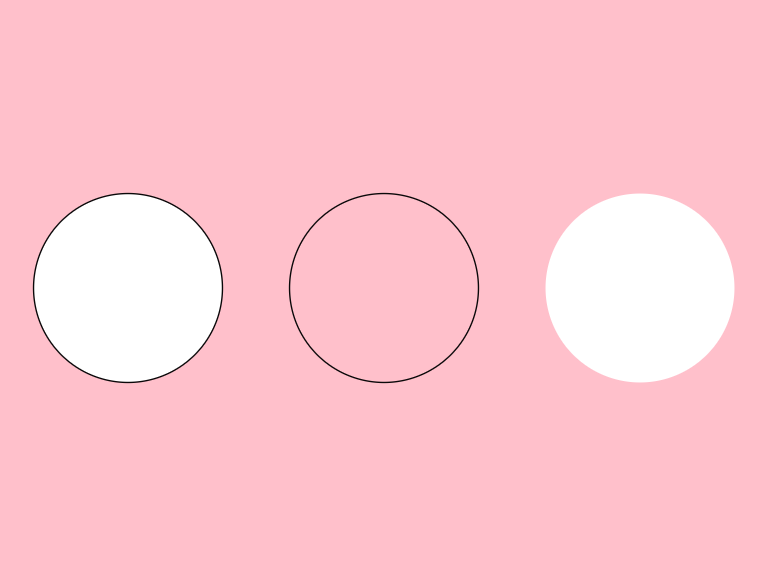
A WebGL 2 fragment shader for this background:

```glsl
#version 300 es
precision highp float;
// Three equal discs in a row on flat pink: filled with an outline,
// outline only, and filled only. Each is a circle distance function,
// blended in with an edge one pixel wide.

uniform vec2 u_resolution;
out vec4 outColor;

const vec3 PINK = vec3(1.0, 0.753, 0.796);
const vec3 WHITE = vec3(1.0);
const vec3 INK = vec3(0.04, 0.03, 0.035);

const float SPACING = 4.0 / 9.0;   // in canvas heights
const float RADIUS = 0.164;
const float LINE_WIDTH = 0.0024;

float circleDistance(vec2 p, vec2 center, float radius) {
    return length(p - center) - radius;
}

// Coverage of the region where the distance is negative
float coverage(float distance, float pixel) {
    return clamp(0.5 - distance / pixel, 0.0, 1.0);
}

vec3 paintCircle(vec3 base, float distance, float pixel, float fill, float stroke) {
    float inside = coverage(distance, pixel);
    float ring = coverage(abs(distance) - 0.5 * LINE_WIDTH, pixel)
               * min(1.0, LINE_WIDTH / pixel);
    vec3 color = mix(base, WHITE, inside * fill);
    return mix(color, INK, ring * stroke);
}

void main() {
    // Centered coordinates, one unit per canvas height
    float pixel = 1.0 / u_resolution.y;
    vec2 p = (gl_FragCoord.xy - 0.5 * u_resolution) * pixel;

    vec3 color = PINK;
    for (int i = -1; i <= 1; i++) {
        float fill = i == 0 ? 0.0 : 1.0;
        float stroke = i == 1 ? 0.0 : 1.0;
        float d = circleDistance(p, vec2(float(i) * SPACING, 0.0), RADIUS);
        color = paintCircle(color, d, pixel, fill, stroke);
    }
    outColor = vec4(color, 1.0);
}
```
